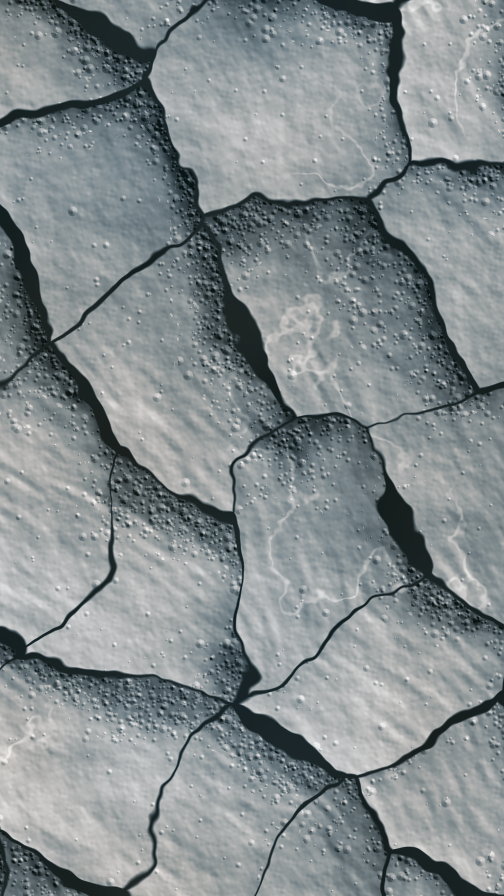
A Shadertoy shader for this texture:

```glsl
// Draws wind-rippled stone plates split by shadowed, rubble-strewn cracks.
#define PLATES 2.75          // plates across the canvas width
#define JITTER 0.82          // irregularity of the plate layout
#define WARP 0.22            // waviness of the plate outlines
#define CRACK 0.0038         // half width of the thin cracks
#define SHADOW 0.034         // widest cast shadow
#define REACH 0.085          // how far rubble and shade spread
#define RIPPLES 58.0         // ripple frequency
#define PEBBLES 62.0         // pebble frequency
#define RELIEF 2.9           // strength of the rough ground
#define LIGHT vec2(0.65, 0.76)
#define SEED 4.0

float hash(vec2 p) {
    return fract(sin(dot(p, vec2(127.1, 311.7)) + SEED) * 43758.5453);
}

vec2 hash2(vec2 p) {
    return vec2(hash(p), hash(p + 57.3));
}

float noise(vec2 p) {
    vec2 i = floor(p), f = fract(p);
    f = f * f * (3.0 - 2.0 * f);
    return mix(mix(hash(i), hash(i + vec2(1, 0)), f.x),
               mix(hash(i + vec2(0, 1)), hash(i + vec2(1, 1)), f.x), f.y);
}

float fbm(vec2 p) {
    float sum = 0.0, amp = 0.5;
    for (int i = 0; i < 5; i++) {
        sum += amp * noise(p);
        p = mat2(1.6, 1.2, -1.2, 1.6) * p + 3.7;
        amp *= 0.5;
    }
    return sum;
}

// Scattered stones; cover is the share of cells that hold one.
float pebbles(vec2 p, float cover) {
    vec2 i = floor(p), f = fract(p);
    float top = 0.0;
    for (int y = -1; y <= 1; y++)
    for (int x = -1; x <= 1; x++) {
        vec2 o = vec2(x, y), cell = i + o;
        float radius = 0.2 + 0.42 * hash(cell + 19.0);
        float stone = radius - length(o + hash2(cell) - f);
        top = max(top, stone * step(hash(cell + 7.0), cover));
    }
    return top;
}

// Ground height: rough stone, wind ripples and loose rubble.
float height(vec2 p, float angle, float cover) {
    float c = cos(angle), s = sin(angle);
    vec2 q = mat2(c, -s, s, c) * p + 0.03 * noise(p * 8.0);
    float ripple = noise(q * RIPPLES * vec2(1.0, 0.22));
    float windy = smoothstep(0.25, 0.7, noise(p * 4.0 + 11.0));
    return RELIEF * fbm(p * 9.0) + 0.45 * ripple * windy
         + 0.95 * pebbles(p * PEBBLES, cover)
         + 0.6 * pebbles(p * PEBBLES * 1.7 + 5.0, cover);
}

// Cool greys that turn neutral towards the light.
vec3 stoneColor(float tone) {
    float cool = smoothstep(0.0, 0.35, tone) * (1.0 - smoothstep(0.48, 0.76, tone));
    vec3 tint = mix(vec3(-0.025, 0.008, 0.003), vec3(-0.05, 0.0, 0.02), cool);
    return tone + tint * (1.0 - smoothstep(0.5, 0.78, tone));
}

void mainImage(out vec4 fragColor, in vec2 fragCoord) {
    vec2 p = fragCoord / iResolution.x;
    float soft = max(0.0025, 1.0 / iResolution.x);
    vec2 bend = vec2(fbm(p * 3.2), fbm(p * 3.2 + 31.0)) - 0.5;
    vec2 q = (p + WARP * bend) * PLATES, grid = floor(q);

    // Nearest plate
    vec2 home = vec2(0.0), plate = vec2(0.0);
    float nearest = 9.0;
    for (int y = -1; y <= 1; y++)
    for (int x = -1; x <= 1; x++) {
        vec2 cell = grid + vec2(x, y);
        vec2 r = cell + 0.5 + JITTER * (hash2(cell) - 0.5) - q;
        if (dot(r, r) < nearest) {
            nearest = dot(r, r);
            home = r;
            plate = cell;
        }
    }

    // Borders: taller neighbours towards the light throw shade and rubble
    float patchy = smoothstep(0.3, 0.75, noise(p * 5.5 + 3.0));
    float thin = CRACK * (0.35 + 1.1 * noise(p * 9.0));
    float dark = 0.0, shade = 0.0, rim = 0.0;
    for (int y = -2; y <= 2; y++)
    for (int x = -2; x <= 2; x++) {
        vec2 cell = plate + vec2(x, y);
        vec2 r = cell + 0.5 + JITTER * (hash2(cell) - 0.5) - q;
        vec2 across = r - home;
        if (dot(across, across) < 0.0001) continue;
        vec2 n = normalize(across);
        float d = dot(0.5 * (home + r), n) / PLATES;
        float facing = dot(n, LIGHT), lee = max(facing, 0.0);
        float width = thin + SHADOW * lee * lee * patchy;
        dark = max(dark, 1.0 - smoothstep(width - soft, width + soft, d));
        shade = max(shade, lee * exp(-d / REACH));
        rim = max(rim, max(-facing, 0.0) * exp(-d / 0.022));
    }

    // Relief lit from the upper right
    float drift = noise(p * 7.0 + 23.0);
    float cover = clamp(1.5 * shade * (0.3 + drift) - 0.2, 0.0, 0.8) + 0.015;
    float angle = 0.5 + 1.2 * (hash(plate + 41.0) - 0.5);
    float slope = height(p, angle, cover) - height(p + 0.003 * LIGHT, angle, cover);

    // Tone of the ground, with pale flaky ridges
    float tone = 0.68 + 0.08 * (hash(plate + 13.0) - 0.5);
    tone += 0.34 * (fbm(p * 2.6 + 17.0) - 0.5);
    tone -= 0.32 * shade + 0.16 * smoothstep(0.2, 0.6, cover);
    tone += 0.13 * rim * noise(p * 14.0) + 1.1 * slope;
    float ridge = 1.0 - abs(2.0 * fbm(p * 6.0 + 47.0) - 0.97);
    tone += 0.13 * smoothstep(0.95, 0.995, ridge) * smoothstep(0.55, 0.8, noise(p * 3.0 + 9.0));
    tone = mix(tone, 0.1 + 0.05 * drift, dark);

    vec3 color = stoneColor(clamp(tone, 0.07, 0.92));
    color += vec3(0.012, 0.0, -0.01) * (2.0 * noise(p * 3.5 + 61.0) - 1.0);
    fragColor = vec4(clamp(color, 0.0, 1.0), 1.0);
}
```
